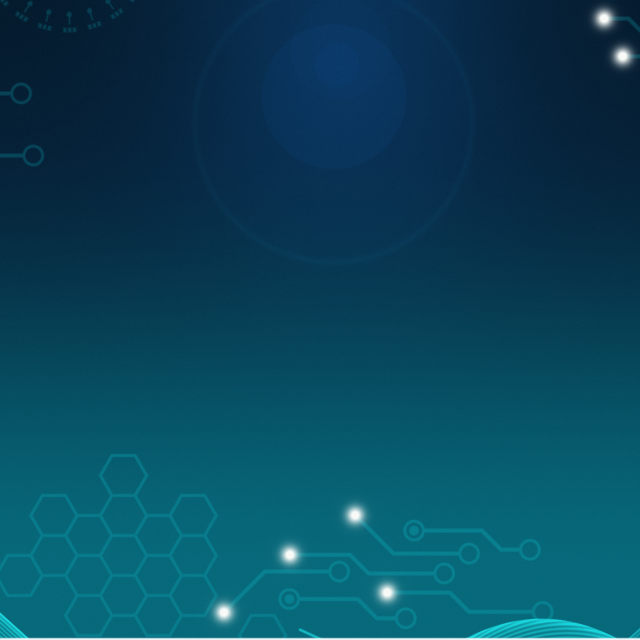
This background is drawn by a Shadertoy shader. Its source:

```glsl
// Dark blue to teal technology backdrop with lens circles, hexagons, circuit traces and waves.
#define NIGHT vec3(0.022, 0.132, 0.222)
#define TEAL vec3(0.026, 0.412, 0.480)
#define BLUE_GLOW vec3(0.020, 0.090, 0.165)
#define LINE_COLOR vec3(0.035, 0.560, 0.620)
#define WAVE_COLOR vec3(0.100, 0.830, 0.860)
#define LINE_WIDTH 0.0031
#define PAD_RADIUS 0.0146
#define HEX_APOTHEM 0.03125
#define NODE_RADIUS 0.0132
#define EDGE_COLOR vec3(0.93, 0.97, 0.98)
#define SOFTNESS (0.0006 + 0.7 / iResolution.y)

const int BARE = 0, GLOWING = 1, RINGED = 2;

float fill(float d) { return smoothstep(SOFTNESS, -SOFTNESS, d); }

float hash(vec2 p) { return fract(sin(dot(p, vec2(127.1, 311.7))) * 43758.5); }

float segment(vec2 p, vec2 a, vec2 b) {
    vec2 ab = b - a;
    float h = clamp(dot(p - a, ab) / max(dot(ab, ab), 1e-6), 0.0, 1.0);
    return length(p - a - ab * h);
}

float ring(vec2 p, vec2 center) {
    return fill(abs(length(p - center) - PAD_RADIUS) - LINE_WIDTH * 0.75);
}

// Level run, 45 degree step, level run, ending in a ring; x = line, y = light
vec2 trace(vec2 p, vec2 start, float bendX, float drop, float endX, int kind) {
    vec2 a = vec2(bendX, start.y);
    vec2 b = a + vec2(abs(drop), drop);
    vec2 end = vec2(endX, b.y);
    float d = min(segment(p, start, a), min(segment(p, a, b), segment(p, b, end)));
    d = max(d - LINE_WIDTH, PAD_RADIUS - length(p - end));
    float startDist = length(p - start);
    if (kind == RINGED) d = max(d, PAD_RADIUS - startDist);
    float line = max(fill(d), ring(p, end));
    if (kind == RINGED) line = max(line, max(ring(p, start), fill(startDist - 0.0075)));
    float r = startDist / NODE_RADIUS;
    float light = kind == GLOWING ? min(1.0, 1.05 * exp(-r * r) + 0.16 * exp(-r * 1.3)) : 0.0;
    return vec2(line, light);
}

// Columns of flat-topped cells: first half-row and cell count of each
float hexagons(vec2 p) {
    const ivec2 columns[8] = ivec2[8](ivec2(5, 1), ivec2(2, 2), ivec2(3, 3), ivec2(0, 4),
                                      ivec2(3, 3), ivec2(2, 3), ivec2(0, 0), ivec2(8, 1));
    float d = 1.0;
    for (int i = 0; i < 8; i++) {
        for (int j = 0; j < columns[i].y; j++) {
            vec2 center = vec2(0.193 + float(i - 3) * HEX_APOTHEM * 1.74,
                               0.743 + float(columns[i].x + 2 * j) * HEX_APOTHEM);
            vec2 q = abs(p - center);
            d = min(d, abs(max(dot(q, vec2(0.866, 0.5)), q.y) - HEX_APOTHEM));
        }
    }
    return fill(d - LINE_WIDTH * 0.75);
}

// Ticks and small blocks repeated around an arc
float dial(vec2 p) {
    vec2 q = p - vec2(0.105, -0.085);
    float radius = length(q);
    float angle = atan(q.x, q.y) - 0.03;
    float side = (angle - 0.3 * round(angle / 0.3)) * radius;
    float tick = max(abs(side) - 0.0012, abs(radius - 0.113) - 0.010);
    tick = min(tick, length(vec2(side, radius - 0.108)) - 0.004);
    float block = max(abs(side) - 0.011, abs(radius - 0.132) - 0.0035);
    float gaps = abs(fract(side / 0.0075 + 0.5) - 0.5) * 0.0075 - 0.0026;
    return fill(min(tick, max(block, gaps)));
}

// Crest shading: bright rim above fine parallel strands
float wave(vec2 p, float crest, float lean) {
    float depth = p.y - crest;
    float strands = 0.5 + 0.5 * sin(depth * 900.0 + p.x * lean);
    float rim = exp(-max(depth, 0.0) / 0.008);
    return fill(-depth) * (0.85 * rim + 0.12 + 0.45 * strands);
}

void mainImage(out vec4 fragColor, in vec2 fragCoord) {
    vec2 p = fragCoord / iResolution.xy;
    p.y = 1.0 - p.y; // depth below the top edge

    // Vertical gradient and blue light from above
    vec3 color = mix(NIGHT, TEAL, smoothstep(0.20, 0.91, p.y));
    color *= 1.0 - 0.20 * smoothstep(0.32, 0.0, p.y);
    vec2 g = (p - vec2(0.54, 0.0)) / vec2(0.27, 0.36);
    color += BLUE_GLOW * exp(-dot(g, g));

    // Faint lens circles
    float halo = length(p - vec2(0.521, 0.193)) - 0.217;
    color += vec3(0.003, 0.020, 0.022) * exp(-pow(halo / 0.005, 2.0));
    color += vec3(0.000, 0.003, 0.006) * fill(halo);
    float discs = fill(length(p - vec2(0.522, 0.151)) - 0.113)
                + 0.4 * fill(length(p - vec2(0.533, 0.076)) - 0.079)
                + 0.7 * fill(length(p - vec2(0.527, 0.102)) - 0.035);
    color += vec3(0.002, 0.014, 0.032) * discs;

    // Line work
    color = mix(color, LINE_COLOR, 0.54 * hexagons(p));
    color = mix(color, LINE_COLOR, 0.28 * dial(p));
    vec2 t = trace(p, vec2(0.555, 0.805), 0.555, 0.060, 0.733, GLOWING);
    t = max(t, trace(p, vec2(0.647, 0.829), 0.753, 0.030, 0.828, RINGED));
    t = max(t, trace(p, vec2(0.453, 0.867), 0.547, 0.029, 0.694, GLOWING));
    t = max(t, trace(p, vec2(0.350, 0.957), 0.350, -0.064, 0.530, GLOWING));
    t = max(t, trace(p, vec2(0.452, 0.936), 0.559, 0.030, 0.634, RINGED));
    t = max(t, trace(p, vec2(0.605, 0.926), 0.703, 0.030, 0.848, GLOWING));
    t = max(t, trace(p, vec2(-0.05, 0.146), 0.0, 0.0, 0.033, BARE));
    t = max(t, trace(p, vec2(-0.05, 0.243), 0.0, 0.0, 0.052, BARE));
    t = max(t, trace(p, vec2(0.944, 0.029), 0.982, 0.020, 1.100, GLOWING));
    t = max(t, trace(p, vec2(0.973, 0.088), 1.000, 0.0, 1.100, GLOWING));
    color = mix(color, LINE_COLOR, t.x * mix(0.32, 0.62, step(0.5, p.y)));

    // Waves and a pale rule along the lower edge
    float x = p.x - 0.846;
    float waves = wave(p, 0.967 + 2.2 * x * x, 160.0);
    waves = max(waves, wave(p, 0.957 + 0.9 * p.x, 0.0));
    waves = max(waves, wave(p, 0.981 + 0.9 * (1.0 - p.x) + step(p.x, 0.95), 0.0) * 0.5);
    float streak = segment(p, vec2(0.469, 0.984), vec2(0.508, 1.002)) - 0.0020;
    waves = max(waves, 0.75 * fill(streak));
    color = mix(color, WAVE_COLOR, min(waves, 1.0));
    color = mix(color, EDGE_COLOR, fill(0.9970 - p.y));

    // Node lights and fine grain
    color = mix(color, vec3(0.97, 0.98, 0.97), t.y);
    color += (hash(floor(p * 512.0)) - 0.5) * 0.008;
    fragColor = vec4(color, 1.0);
}
```
